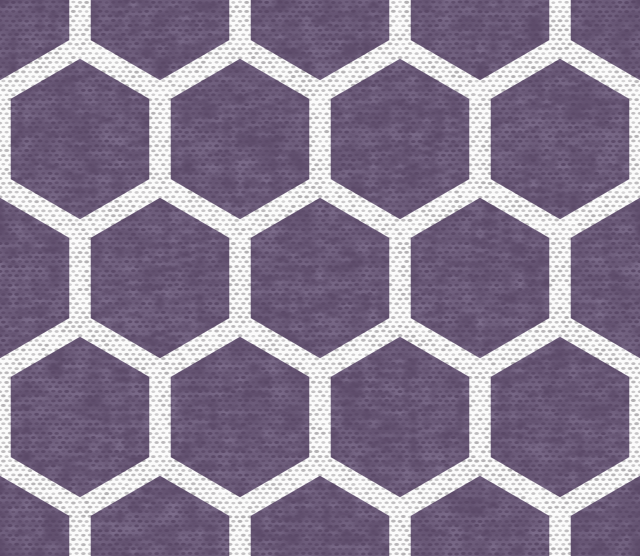
Give the GLSL for this pattern, as a Shadertoy shader.

```glsl
// Purple hexagons separated by white bands, printed on a coarse woven cloth.

const float ROOT3 = 1.7320508;
const vec2 REPEATS = vec2(4.0, 2.0);     // each repeat holds two staggered rows
const vec2 STITCHES = vec2(96.0, 120.0); // even row count keeps the stagger seamless
const float APOTHEM = 0.433;             // hexagon half width, in repeats

const vec3 PURPLE_DARK = vec3(0.35, 0.28, 0.40);
const vec3 PURPLE_LIGHT = vec3(0.50, 0.44, 0.56);
const vec3 WHITE = vec3(0.985);
const vec3 GREY = vec3(0.70, 0.69, 0.70);

float hash(vec2 p) {
    return fract(sin(dot(p, vec2(127.1, 311.7))) * 43758.5453);
}

// Value noise that wraps after a whole number of cells
float wrapNoise(vec2 uv, vec2 cells) {
    vec2 p = uv * cells;
    vec2 i = floor(p);
    vec2 f = smoothstep(0.0, 1.0, fract(p));
    vec2 lo = mod(i, cells);
    vec2 hi = mod(i + 1.0, cells);
    float bottom = mix(hash(lo), hash(vec2(hi.x, lo.y)), f.x);
    float top = mix(hash(vec2(lo.x, hi.y)), hash(hi), f.x);
    return mix(bottom, top, f.y);
}

// Signed distance to a pointed-top hexagon
float hexagon(vec2 p, float apothem) {
    p = abs(p);
    return max(p.x, 0.5 * p.x + 0.5 * ROOT3 * p.y) - apothem;
}

// Offset from the nearest centre of a staggered lattice
vec2 hexLattice(vec2 p) {
    vec2 size = vec2(1.0, ROOT3);
    vec2 a = mod(p + 0.5 * size, size) - 0.5 * size;
    vec2 b = mod(p, size) - 0.5 * size;
    return dot(a, a) < dot(b, b) ? a : b;
}

// Shaded hollows between threads, staggered from row to row
float weaveGaps(vec2 uv, vec2 count) {
    vec2 p = uv * count;
    p.x += 0.5 * mod(floor(p.y), 2.0);
    vec2 cell = mod(floor(p), count);
    vec2 f = fract(p) - 0.5;
    float vary = hash(cell);
    f.y += 0.16 * (hash(cell + 17.0) - 0.5);
    vec2 radius = vec2(0.40 + 0.10 * vary, 0.38 + 0.08 * vary);
    float gap = 1.0 - smoothstep(0.4, 1.0, length(f / radius));
    return gap * (0.55 + 0.45 * vary);
}

// Uneven thread thickness along both directions of the cloth
float threadStreaks(vec2 uv, vec2 count) {
    float weft = wrapNoise(uv, count * vec2(0.5, 1.0));
    float warp = wrapNoise(uv, count * vec2(1.0, 0.2));
    return 0.6 * weft + 0.4 * warp;
}

void mainImage(out vec4 fragColor, in vec2 fragCoord) {
    vec2 uv = fragCoord / iResolution.xy;

    // Hexagon mask
    vec2 local = hexLattice(uv * REPEATS * vec2(1.0, ROOT3));
    float pixel = REPEATS.x / iResolution.x;
    float inside = 1.0 - smoothstep(-0.7 * pixel, 0.7 * pixel, hexagon(local, APOTHEM));

    // Cloth relief
    float gap = weaveGaps(uv, STITCHES);
    float streak = threadStreaks(uv, STITCHES);

    // Ink and bare cloth
    float lift = clamp((1.0 - gap) * (0.05 + 0.9 * streak), 0.0, 1.0);
    vec3 purple = mix(PURPLE_DARK, PURPLE_LIGHT, lift);
    vec3 white = mix(WHITE, GREY, clamp(gap * (1.25 - 0.5 * streak), 0.0, 1.0));

    fragColor = vec4(mix(white, purple, inside), 1.0);
}
```
